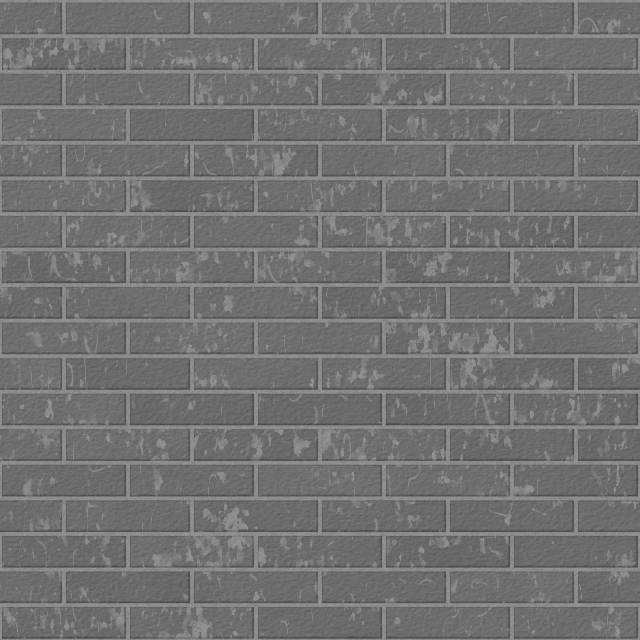
Give the GLSL for this texture, as a Shadertoy shader.

```glsl
// Grey running-bond brick wall with pale mortar, bevelled edges and scraped, chalky wear.

float hash(vec2 p) {
    vec3 q = fract(p.xyx * vec3(0.1031, 0.1030, 0.0973));
    q += dot(q, q.yzx + 33.33);
    return fract((q.x + q.y) * q.z);
}

float noise(vec2 p) {
    vec2 cell = floor(p), f = fract(p);
    f = f * f * (3.0 - 2.0 * f);
    return mix(mix(hash(cell), hash(cell + vec2(1, 0)), f.x),
               mix(hash(cell + vec2(0, 1)), hash(cell + vec2(1, 1)), f.x), f.y);
}

float fbm(vec2 p) {
    float sum = 0.0, amplitude = 0.533;
    for (int i = 0; i < 4; i++) {
        sum += amplitude * noise(p);
        p = p * 2.03 + 17.3;
        amplitude *= 0.5;
    }
    return sum;
}

float roundedBox(vec2 p, vec2 halfSize, float radius) {
    vec2 d = abs(p) - halfSize + radius;
    return length(max(d, 0.0)) + min(max(d.x, d.y), 0.0) - radius;
}

// Opacity of the pale scrapes on one brick
float wearMask(vec2 p, float amount) {
    float region = fbm(p * vec2(20.0, 32.0)) - 0.5;
    float flakes = fbm(p * vec2(125.0, 85.0) + 9.0) - 0.5;
    float streaks = noise(p * vec2(230.0, 38.0)) - 0.5;
    float level = 0.95 * region + 0.9 * flakes + 0.33 * streaks + 0.1 * amount - 0.2;
    float strength = mix(0.35, 1.0, smoothstep(0.3, 0.7, fbm(p * vec2(90.0, 60.0) + 41.0)));
    float chalk = smoothstep(0.0, 0.1, level) * strength;

    // Thin, mostly upright scratches
    float contour = abs(noise(p * vec2(48.0, 17.0) + 5.0) - 0.5);
    float scratch = smoothstep(0.035, 0.01, contour) * smoothstep(0.54, 0.68, fbm(p * 45.0 + 71.0));
    return max(chalk, 0.8 * scratch);
}

void mainImage(out vec4 fragColor, in vec2 fragCoord) {
    vec2 uv = fragCoord / iResolution.xy;
    float pixel = 1.0 / iResolution.y;

    // Five bricks across, eighteen courses, alternate courses shifted by half
    vec2 grid = vec2(5.0, 18.0);
    vec2 p = (uv + vec2(0.0, 0.001)) * grid;
    p.x += 0.5 * mod(floor(p.y), 2.0);
    vec2 id = floor(p);
    vec2 local = (fract(p) - 0.5) / grid;
    vec2 halfSize = 0.5 / grid - 0.0032;
    float dist = roundedBox(local, halfSize, 0.0012);
    float brickMask = smoothstep(0.6 * pixel, -0.6 * pixel, dist);

    // Leathery relief lit from the upper left
    vec2 grainPos = uv * vec2(190.0, 270.0);
    float relief = fbm(grainPos) - fbm(grainPos + vec2(-0.35, 0.45));
    float speckle = noise(uv * 520.0) - 0.5;

    // Brick face
    float brick = 0.425 + 0.025 * (hash(id + 3.0) - 0.5);
    brick += 0.03 * (fbm(uv * 14.0) - 0.5) + 0.11 * relief + 0.02 * speckle;
    vec2 seed = floor(40.0 * vec2(hash(id + 11.0), hash(id + 27.0)));
    float wear = wearMask(uv + seed, hash(id + 51.0) * 2.0 - 1.0);
    brick = mix(brick, 0.585 + 0.05 * speckle + 0.06 * relief, 0.85 * wear);

    // Dark lower and right bevels, faint upper and left rims
    vec2 lowerRight = vec2(halfSize.x - local.x, local.y + halfSize.y);
    vec2 upperLeft = vec2(local.x + halfSize.x, halfSize.y - local.y);
    float shade = smoothstep(0.0042, 0.0012, min(lowerRight.x, lowerRight.y));
    float rim = smoothstep(0.0025, 0.0005, min(upperLeft.x, upperLeft.y));
    brick -= 0.10 * shade + 0.045 * rim;

    // Sandy mortar with a soft contact shadow
    float mortar = 0.55 + 0.07 * speckle + 0.05 * (fbm(uv * 110.0) - 0.5);
    mortar -= 0.04 * smoothstep(0.0015, 0.0, dist);

    fragColor = vec4(vec3(mix(mortar, brick, brickMask)), 1.0);
}
```
